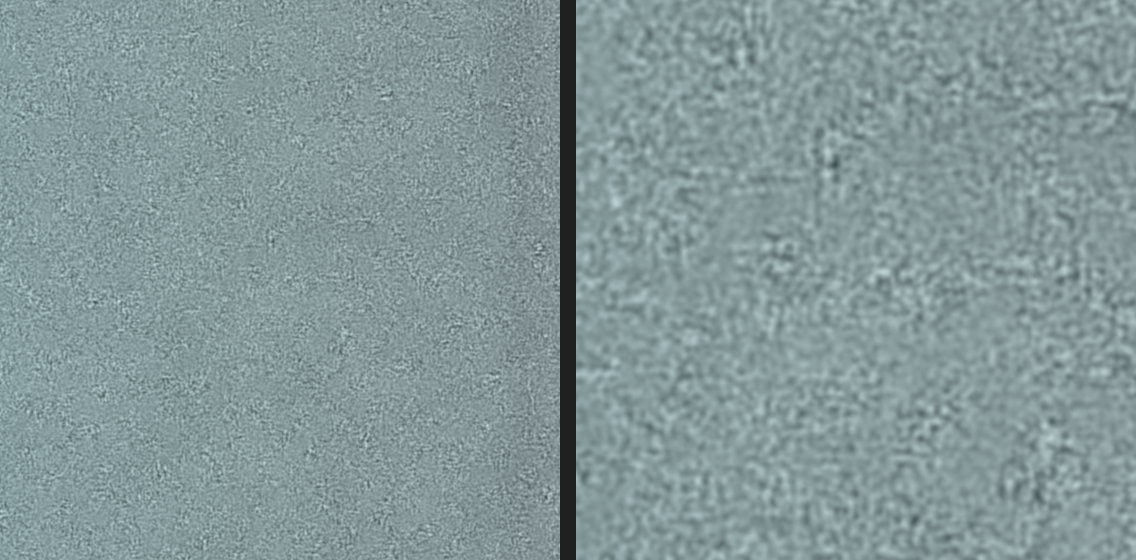
Left, the full canvas; right, a detail of the centre.
Give the GLSL for this texture, as a Shadertoy shader.

```glsl
// Blue-grey woven cloth with a fine, slightly blurred grain and a faint dark band at the right.

const vec3  BASE_COLOR     = vec3(0.525, 0.601, 0.609);
const vec3  TONE_TINT      = vec3(0.97, 1.02, 1.02);  // channel response to light and dark
const vec3  LEFT_TINT      = vec3(-0.008, 0.005, 0.004);
const float GRAIN_SCALE    = 165.0;  // grain cells across the canvas
const float THREAD_STRETCH = 0.40;   // lower values give longer threads
const float PATCH_SCALE    = 26.0;   // patches of differing weave
const float CLOUD_SCALE    = 7.0;
const float GRAIN_CONTRAST = 0.150;
const float PATCH_CONTRAST = 0.020;
const float CLOUD_CONTRAST = 0.022;
const float BAND_CENTER    = 0.925;
const float BAND_WIDTH     = 0.050;
const float BAND_DEPTH     = 0.026;
const float SIDE_FALLOFF   = 0.018;  // left to right darkening

// Unit gradient at a lattice point, from an integer hash.
vec2 latticeGradient(vec2 cell, uint seed) {
    uvec2 q = uvec2(ivec2(cell) + 4096);
    uint h = q.x * 1597334677u ^ q.y * 3812015801u ^ seed * 2654435769u;
    h = (h ^ (h >> 16)) * 2246822519u;
    h = (h ^ (h >> 13)) * 3266489917u;
    h ^= h >> 16;
    float angle = float(h & 65535u) * (6.2831853 / 65536.0);
    return vec2(cos(angle), sin(angle));
}

float gradientNoise(vec2 p, uint seed) {
    vec2 cell = floor(p);
    vec2 f = p - cell;
    vec2 u = f * f * f * (f * (f * 6.0 - 15.0) + 10.0);
    vec2 right = vec2(1.0, 0.0);
    vec2 up = vec2(0.0, 1.0);
    float a = dot(latticeGradient(cell, seed), f);
    float b = dot(latticeGradient(cell + right, seed), f - right);
    float c = dot(latticeGradient(cell + up, seed), f - up);
    float d = dot(latticeGradient(cell + 1.0, seed), f - 1.0);
    return mix(mix(a, b, u.x), mix(c, d, u.x), u.y);
}

vec2 rotate(vec2 p, float angle) {
    float c = cos(angle), s = sin(angle);
    return vec2(c * p.x - s * p.y, s * p.x + c * p.y);
}

// Round specks mixed with short level or upright threads, patch by patch.
float weaveGrain(vec2 uv) {
    vec2 p = uv * GRAIN_SCALE;
    float specks = gradientNoise(rotate(p, 0.55), 1u)
                 + 0.75 * gradientNoise(rotate(p, 1.25) * 1.12, 2u);
    float level   = gradientNoise(p * vec2(THREAD_STRETCH, 1.1), 3u);
    float upright = gradientNoise(p * vec2(1.1, THREAD_STRETCH), 4u);

    float direction = gradientNoise(uv * PATCH_SCALE, 5u);
    float strength  = gradientNoise(uv * PATCH_SCALE + 0.5, 6u);
    float threads = level * smoothstep(-0.15, 0.35, direction)
                  + upright * smoothstep(-0.10, 0.40, -direction);
    return (specks + 1.1 * threads) * clamp(1.0 + 1.1 * strength, 0.45, 1.55);
}

void mainImage(out vec4 fragColor, in vec2 fragCoord) {
    vec2 uv = fragCoord / iResolution.xy;

    // Fine grain and uneven dye
    float tone = GRAIN_CONTRAST * weaveGrain(uv);
    tone += PATCH_CONTRAST * gradientNoise(uv * PATCH_SCALE * 0.8, 7u);
    tone += CLOUD_CONTRAST * gradientNoise(uv * CLOUD_SCALE + 0.3, 8u);

    // Broad shading across the cloth
    float bandOffset = (uv.x - BAND_CENTER) / BAND_WIDTH;
    tone -= BAND_DEPTH * exp(-bandOffset * bandOffset);
    tone -= SIDE_FALLOFF * (uv.x - 0.5);

    vec3 color = BASE_COLOR + LEFT_TINT * (1.0 - 2.0 * uv.x) + TONE_TINT * tone;
    fragColor = vec4(clamp(color, 0.0, 1.0), 1.0);
}
```
